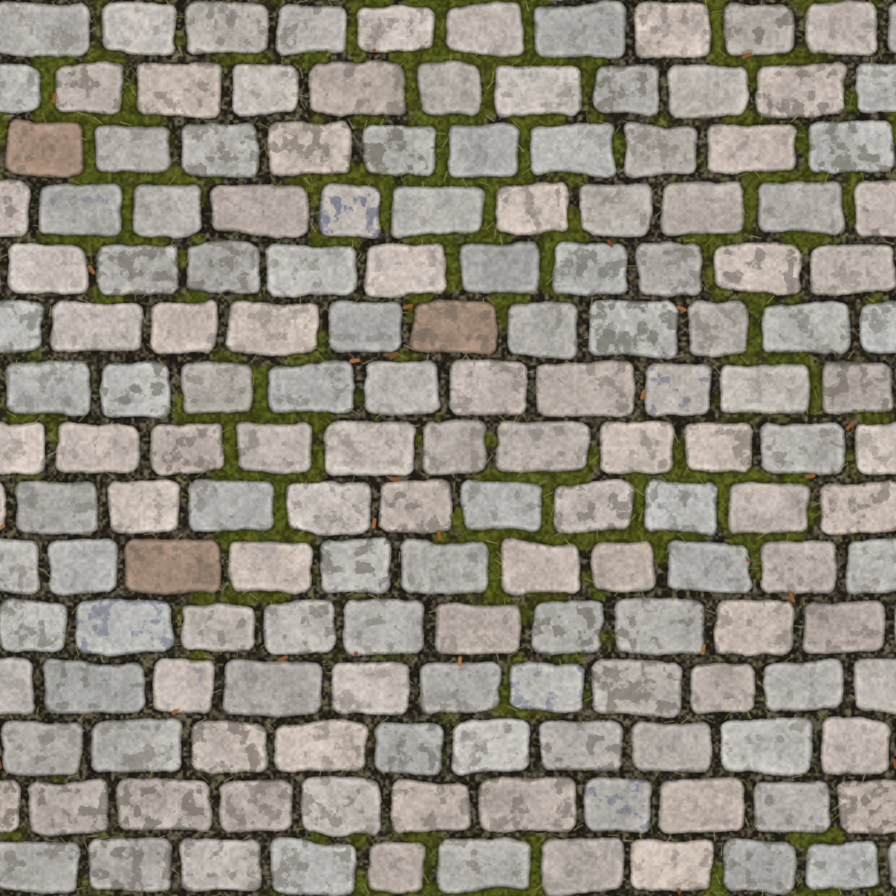
This texture is drawn by a WebGL 1 fragment shader. Its source:

```glsl
precision highp float;
uniform vec2 u_resolution;

#define ROWS 15.0
#define COLUMNS 10.0
#define HALF_GAP vec2(0.062, 0.042)
#define CORNER 0.17
#define JOINT_JITTER 0.24
#define ROW_JITTER 0.28
#define RAGGED 0.085
#define MOSS_LEVEL 0.49
#define PITTING 0.6
#define GRASS_CELLS 64.0
#define LEAF_CELLS 24.0

float hash(vec2 p) {
  vec3 q = fract(p.xyx * vec3(0.1031, 0.1030, 0.0973));
  q += dot(q, q.yzx + 33.33);
  return fract((q.x + q.y) * q.z);
}

// Value noise that wraps at the canvas edges
float noise(vec2 uv, float cells) {
  vec2 p = uv * cells, i = floor(p), f = fract(p);
  f = f * f * (3.0 - 2.0 * f);
  vec2 a = mod(i, cells) + cells, b = mod(i + 1.0, cells) + cells;
  return mix(mix(hash(a), hash(vec2(b.x, a.y)), f.x),
             mix(hash(vec2(a.x, b.y)), hash(b), f.x), f.y);
}

float fbm(vec2 uv, float cells) {
  float sum = 0.0, amp = 0.533;
  for (int i = 0; i < 4; i++) {
    sum += amp * noise(uv, cells);
    cells *= 2.0;
    amp *= 0.5;
  }
  return sum;
}

// Position of the upright joint left of a stone, in stone widths
float jointX(float column, float row) {
  return column + JOINT_JITTER * (hash(vec2(mod(column, COLUMNS), row) + 7.0) - 0.5);
}

// Signed distance to the stone here, in row heights; id names the stone
float stoneDistance(vec2 uv, out vec2 id) {
  vec2 p = uv * vec2(COLUMNS, ROWS);
  p += vec2(0.05, 0.13) * (vec2(noise(uv.yx, 15.0), noise(uv, 16.0)) - 0.5);
  float row = mod(floor(p.y), ROWS);
  p.x += 0.5 * mod(row, 2.0) + ROW_JITTER * (hash(vec2(row, 91.0)) - 0.5);
  float column = floor(p.x);
  if (p.x < jointX(column, row)) column -= 1.0;
  else if (p.x >= jointX(column + 1.0, row)) column += 1.0;
  float left = jointX(column, row), right = jointX(column + 1.0, row);
  id = vec2(mod(column, COLUMNS), row);

  float cellWidth = ROWS / COLUMNS;
  vec2 local = vec2((p.x - 0.5 * (left + right)) * cellWidth, fract(p.y) - 0.5);
  vec2 shrink = 0.035 * vec2(hash(id + 21.0), hash(id + 34.0));
  vec2 halfSize = vec2(0.5 * (right - left) * cellWidth, 0.5) - HALF_GAP - shrink;
  vec2 q = abs(local) - halfSize + CORNER;
  float d = length(max(q, 0.0)) + min(max(q.x, q.y), 0.0) - CORNER;
  return d + RAGGED * (fbm(uv, 55.0) - 0.5);
}

// Scattered slivers: coverage in x, random shade in y
vec2 slivers(vec2 uv, float cells, float density, vec2 size) {
  vec2 p = uv * cells, base = floor(p), result = vec2(0.0);
  float soft = cells / u_resolution.y;
  for (int j = -1; j <= 1; j++) for (int i = -1; i <= 1; i++) {
    vec2 cell = base + vec2(float(i), float(j));
    vec2 key = mod(cell, cells) + 3.0 * cells;
    vec2 r = p - cell - vec2(hash(key), hash(key + 17.0));
    float angle = 6.2832 * hash(key + 29.0), c = cos(angle), s = sin(angle);
    r = vec2(c * r.x + s * r.y, c * r.y - s * r.x);
    r.x -= clamp(r.x, -size.x, size.x);
    float cover = smoothstep(soft, -soft, length(r) - size.y) * step(hash(key + 43.0), density);
    if (cover > result.x) result = vec2(cover, hash(key + 57.0));
  }
  return result;
}

vec3 stoneColor(vec2 uv, vec2 id, float d, float grain) {
  vec3 color = mix(vec3(0.675, 0.675, 0.66), vec3(0.745, 0.695, 0.655), hash(id + 63.0));
  color = mix(color, vec3(0.62, 0.53, 0.46), step(0.97, hash(id + 71.0)));
  color *= 0.95 + 0.12 * hash(id + 83.0);
  color *= 1.0 + 0.22 * (fbm(uv, 36.0) - 0.5) + 0.24 * (grain - 0.5);
  // Pits, stained blue on a few stones
  float wear = hash(id + 97.0);
  float pits = smoothstep(0.56, 0.72, fbm(uv, 85.0) + 0.1 * (wear - 0.5));
  vec3 stain = mix(vec3(0.40, 0.38, 0.34), vec3(0.32, 0.35, 0.46), step(0.96, hash(id + 109.0)));
  color = mix(color, stain, pits * PITTING * (0.35 + 0.65 * wear));
  // Pale worn rim and dark outer edge
  color *= 1.0 + 0.05 * smoothstep(-0.15, -0.07, d);
  return color * mix(0.66, 1.0, smoothstep(0.0, -0.065, d));
}

void main() {
  vec2 uv = gl_FragCoord.xy / u_resolution, id;
  float d = stoneDistance(uv, id);
  float grain = 0.5 * (noise(uv, 190.0) + noise(uv, 310.0));
  float patches = 0.75 * fbm(uv, 7.0) + 0.25 * noise(uv, 45.0);
  float moss = smoothstep(MOSS_LEVEL, MOSS_LEVEL + 0.12, patches);
  d += 0.035 * moss;

  // Soil and moss between the stones
  vec3 soil = mix(vec3(0.13, 0.115, 0.085), vec3(0.43, 0.40, 0.32), smoothstep(0.25, 0.9, grain));
  vec3 green = mix(vec3(0.19, 0.20, 0.06), vec3(0.42, 0.45, 0.14), grain);
  vec3 joint = mix(soil, green, moss * 0.9);
  joint *= mix(0.75, 1.0, smoothstep(0.0, 0.07, d));

  float soft = max(ROWS / u_resolution.y, 0.02);
  vec3 color = mix(joint, stoneColor(uv, id, d, grain), smoothstep(soft, -soft, d));

  // Grass blades and fallen leaves caught in the joints
  vec2 grass = slivers(uv, GRASS_CELLS, 0.32, vec2(0.34, 0.045));
  vec3 blade = mix(vec3(0.36, 0.42, 0.16), vec3(0.60, 0.55, 0.40), grass.y);
  color = mix(color, blade, 0.75 * grass.x * smoothstep(-0.07, 0.0, d));
  vec2 leaf = slivers(uv, LEAF_CELLS, 0.1, vec2(0.09, 0.05));
  vec3 leafColor = mix(vec3(0.48, 0.27, 0.15), vec3(0.70, 0.48, 0.28), leaf.y);
  color = mix(color, leafColor, leaf.x * smoothstep(-0.09, -0.02, d));

  gl_FragColor = vec4(color, 1.0);
}
```
